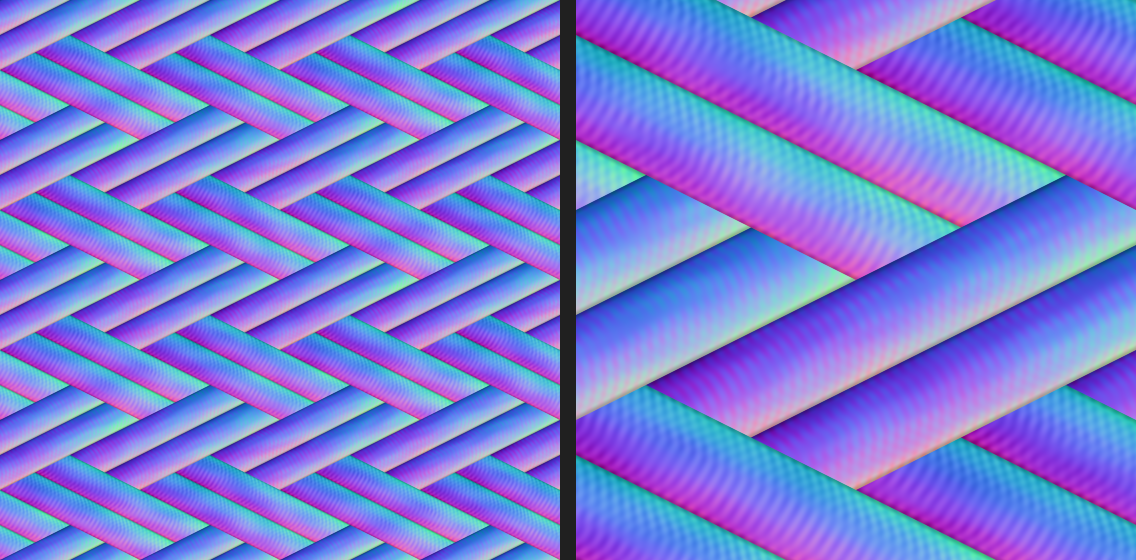
Left, the full canvas; right, a detail of the centre.
Write a Shadertoy shader that draws this texture map.

```glsl
// Tangent-space normals of a diagonal weave: paired round strands cross in a
// zigzag, each pair passing over two pairs and under two. Strand roundness,
// dip, fine twisted fibres and wrapping gradient noise bend the normals.

const float REPEATS = 4.0;        // weave repeats across and down
const float STRANDS = 4.0;        // strands per unit of diagonal distance
const float ROUNDNESS = 0.30;     // tilt at the sides of a strand
const float DIP = 0.125;          // tilt at the ends of a visible span
const float FIBRES = 36.0;        // fibre ripples per repeat
const float FIBRE_TILT = 0.042;
const float FIBRE_LEAN = -1.2;    // in ripple cycles
const float FIBRE_CURVE = 1.5;
const float WEAR_TILT = 0.15;     // slow variation between strands
const float EDGE_SHADE = 0.22;
const float BLUE_LEVEL = 0.96;
const float TAU = 6.28319;
const int SAMPLES = 3;            // edge smoothing samples per side

vec2 gradient(vec2 cell) {
    vec3 p = fract(cell.xyx * vec3(0.1031, 0.1030, 0.0973));
    p += dot(p, p.yzx + 33.33);
    float angle = TAU * fract((p.x + p.y) * p.z);
    return vec2(cos(angle), sin(angle));
}

// Gradient noise that wraps after a whole number of cells.
float wrapNoise(vec2 p, vec2 period) {
    vec2 cell = floor(p);
    vec2 f = p - cell;
    vec2 w = f * f * f * (f * (f * 6.0 - 15.0) + 10.0);
    vec2 lo = mod(cell, period);
    vec2 hi = mod(cell + 1.0, period);
    float bottom = mix(dot(gradient(lo), f),
                       dot(gradient(vec2(hi.x, lo.y)), f - vec2(1, 0)), w.x);
    float top = mix(dot(gradient(vec2(lo.x, hi.y)), f - vec2(0, 1)),
                    dot(gradient(hi), f - vec2(1, 1)), w.x);
    return mix(bottom, top, w.y);
}

vec3 weave(vec2 uv) {
    vec2 p = REPEATS * vec2(uv.x, 1.0 - uv.y);

    // Diagonal coordinates: x counts falling strands, y counts rising ones.
    vec2 diagonal = vec2(p.y - 0.5 * p.x, p.y + 0.5 * p.x);
    vec2 pairIndex = floor(diagonal * STRANDS * 0.5);
    float order = mod(pairIndex.x + pairIndex.y, 4.0);
    bool falling = order > 0.5 && order < 2.5;

    // Local frame of the strand on top.
    float side = falling ? -1.0 : 1.0;
    float across = falling ? diagonal.x : diagonal.y;
    float along = falling ? diagonal.y : diagonal.x;
    float s = 2.0 * fract(across * STRANDS) - 1.0;
    float spanStart = falling ? 0.5 * (1.0 - pairIndex.x)
                              : -0.5 * (1.0 + pairIndex.y);
    float e = 2.0 * mod(along - spanStart, 2.0) - 1.0;
    vec2 acrossDir = vec2(1.0, side);
    vec2 alongDir = vec2(1.0, -side);

    // Streaks of wear stretched along the strand.
    vec2 strandPos = vec2(across, along) + vec2(0.5 * side);
    float wear = wrapNoise(strandPos * vec2(8, 4), vec2(16, 8));
    float streak = wrapNoise(strandPos * vec2(20, 6) + 0.37, vec2(40, 12));

    // Twisted fibres, with a weaker set leaning the other way.
    float bend = FIBRE_CURVE * s * s + 0.6 * wear;
    float twist = sin(TAU * (FIBRES * p.x + side * FIBRE_LEAN * s + bend));
    float counter = sin(TAU * (FIBRES * p.x - side * 3.0 * s - bend));
    float fibres = twist * (0.8 + 0.8 * streak) + 0.35 * counter;

    vec2 tilt = acrossDir * (ROUNDNESS * s + 0.4 * WEAR_TILT * streak)
              + alongDir * (DIP * e + WEAR_TILT * wear + FIBRE_TILT * fibres);
    float height = sqrt(max(1.0 - 4.0 * dot(tilt, tilt), 0.06));
    vec3 color = vec3(0.5 + tilt, BLUE_LEVEL * (0.5 + 0.5 * height));

    float edge = smoothstep(0.88, 1.0, abs(s));
    return clamp(color * (1.0 - EDGE_SHADE * edge), 0.0, 1.0);
}

void mainImage(out vec4 fragColor, in vec2 fragCoord) {
    vec3 sum = vec3(0.0);
    for (int y = 0; y < SAMPLES; y++) {
        for (int x = 0; x < SAMPLES; x++) {
            vec2 offset = (vec2(x, y) + 0.5) / float(SAMPLES) - 0.5;
            sum += weave((fragCoord + offset) / iResolution.xy);
        }
    }
    fragColor = vec4(sum / float(SAMPLES * SAMPLES), 1.0);
}
```
